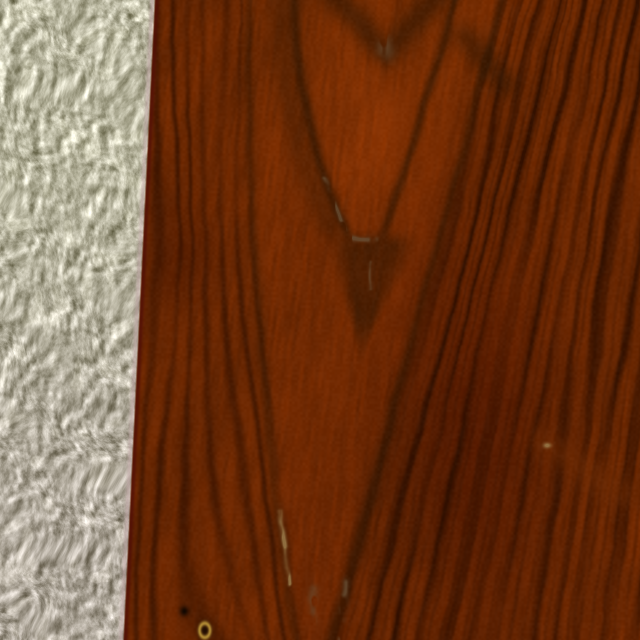
Reproduce this texture procedurally as a three.js fragment shader.

```glsl
varying vec2 vUv;

float hash(vec2 p) {
  vec3 q = fract(vec3(p.xyx) * 0.1031);
  q += dot(q, q.yzx + 33.33);
  return fract((q.x + q.y) * q.z);
}

float noise(vec2 p) {
  vec2 i = floor(p), f = fract(p);
  f = f * f * (3.0 - 2.0 * f);
  return mix(mix(hash(i), hash(i + vec2(1.0, 0.0)), f.x),
             mix(hash(i + vec2(0.0, 1.0)), hash(i + 1.0), f.x), f.y);
}

float fbm(vec2 p) {
  float sum = 0.0, amp = 0.5;
  for (int i = 0; i < 4; i++) {
    sum += amp * noise(p);
    p = p * 2.03 + 17.3;
    amp *= 0.5;
  }
  return sum / 0.9375;
}

float bell(float d, float width) {
  return exp(-d * d / (width * width));
}

float blob(vec2 p, vec2 center, vec2 size) {
  vec2 d = (p - center) / size;
  return exp(-dot(d, d));
}

float stroke(vec2 p, vec2 a, vec2 b, float width) {
  vec2 ab = b - a;
  float along = clamp(dot(p - a, ab) / dot(ab, ab), 0.0, 1.0);
  return bell(length(p - a - ab * along), width);
}

// Thin dark lines of varying strength along one grain coordinate
float grain(float coord, float depth, float count, float seed) {
  float warp = 0.9 * noise(vec2(coord * 22.0 + seed, depth * 2.5));
  float wave = 0.5 + 0.5 * cos(6.2832 * (coord * count + warp));
  float strength = 0.3 + 0.9 * noise(vec2(coord * 34.0 + seed, depth * 4.0));
  return pow(wave, 2.5) * strength;
}

vec3 plaster(vec2 p) {
  vec2 q = p * vec2(85.0, 58.0) + 2.0 * noise(p * 18.0);
  float relief = fbm(q) - fbm(q + vec2(0.55, -0.4));
  vec3 color = mix(vec3(0.67, 0.64, 0.59), vec3(0.71, 0.70, 0.61), smoothstep(0.1, 0.8, p.y));
  color += relief * vec3(0.62, 0.62, 0.66);
  color += 0.10 * smoothstep(0.64, 0.82, noise(q * 0.7 + 31.0));
  return color + 0.05 * (fbm(p * 9.0) - 0.5);
}

vec3 wood(vec2 p) {
  // p.y is depth measured down from the top
  vec2 q = p + 0.009 * (vec2(fbm(p * 13.0), fbm(p * 13.0 + 40.0)) - 0.5);
  float t = q.y;
  float left = q.x - mix(-0.04, 0.072, smoothstep(0.22, 0.40, q.x)) * t * t;
  float right = (q.x + 0.66 * t) / (1.0 + 0.5 * t);
  float leftZone = 1.0 - smoothstep(0.375, 0.41, left);
  float rightZone = smoothstep(0.755, 0.81, right);

  // Base tone, long fibres and broad stains
  float fibre = noise(vec2((q.x + 0.13 * t) * 170.0, t * 22.0)) - 0.5;
  float stain = fbm(vec2(right * 11.0, t * 4.0)) - 0.5;
  vec3 color = mix(vec3(0.45, 0.17, 0.008), vec3(0.43, 0.155, 0.008), t);
  color = mix(color, vec3(0.40, 0.15, 0.008), 0.6 * max(leftZone, rightZone));
  color *= 1.0 + 0.16 * fibre + 0.28 * stain;
  color += vec3(0.06, 0.025, 0.005) * blob(q, vec2(0.57, 0.22), vec2(0.06, 0.13));
  color = mix(color, vec3(0.31, 0.085, 0.0), 0.65 * blob(q, vec2(0.74, 0.66), vec2(0.12, 0.28)));
  color = mix(color, vec3(0.29, 0.09, 0.0), 0.5 * blob(q, vec2(0.28, 0.40), vec2(0.06, 0.09)));

  // Straight grain on both sides
  float lines = leftZone * 0.55 * grain(left, t, 42.0, 3.0);
  lines += rightZone * 0.72 * grain(right, t, 36.0, 60.0);
  lines += rightZone * 0.25 * grain(right, t, 83.0, 9.0);

  // Nested arches
  float upper = 1.0 - smoothstep(0.35, 0.39, t);
  float midLeft = q.x - 0.462 - 0.6 * t * t;
  float midRight = right - 0.713;
  float arches = upper * (0.6 * bell(midLeft, 0.009) + 0.65 * bell(midRight, 0.007));
  arches += upper * 0.38 * bell(midLeft + 0.022, 0.022);
  arches += 0.42 * bell(left - 0.388, 0.008) + 0.55 * bell(right - 0.786, 0.007);
  float tip = t - 0.085 + 1.15 * abs(q.x - 0.605);
  arches += 0.62 * bell(tip, 0.034) * (1.0 - smoothstep(0.08, 0.15, t));

  // Dark wedge below the middle arch
  float wedgeWidth = 0.064 * (1.0 - smoothstep(0.34, 0.58, t)) + 0.006;
  float wedge = 1.0 - smoothstep(0.4, 1.25, abs(q.x - 0.585 + 0.10 * (t - 0.35)) / wedgeWidth);
  wedge *= smoothstep(0.355, 0.39, t) * (1.0 - smoothstep(0.48, 0.58, t));
  arches += wedge * (0.40 + 0.4 * fbm(q * vec2(50.0, 18.0)));
  arches += 0.5 * stroke(q, vec2(0.73, 0.06), vec2(0.79, 0.13), 0.022);

  color = mix(color, vec3(0.17, 0.055, 0.0), clamp(lines, 0.0, 0.85));
  color = mix(color, vec3(0.20, 0.09, 0.008), clamp(arches, 0.0, 0.82));

  // Curved pale grain at lower right
  float swirl = stroke(q, vec2(0.85, 0.69), vec2(0.97, 0.77), 0.025);
  color = mix(color, vec3(0.43, 0.17, 0.015), 0.5 * swirl);
  return color + 0.025 * (noise(p * 240.0) - 0.5);
}

vec3 addWear(vec3 color, vec2 p) {
  float broken = smoothstep(0.3, 0.7, noise(p * vec2(110.0, 65.0)));
  vec2 q = p + 0.005 * (noise(p * 60.0) - 0.5);
  float scuff = stroke(q, vec2(0.508, 0.28), vec2(0.545, 0.374), 0.003);
  scuff += stroke(q, vec2(0.545, 0.374), vec2(0.587, 0.374), 0.004);
  scuff += 0.6 * stroke(q, vec2(0.578, 0.41), vec2(0.578, 0.45), 0.003);
  scuff += 0.7 * blob(q, vec2(0.602, 0.075), vec2(0.012, 0.018));
  scuff += 0.8 * stroke(q, vec2(0.54, 0.91), vec2(0.534, 1.0), 0.005);
  scuff += 0.5 * stroke(q, vec2(0.49, 0.92), vec2(0.488, 0.98), 0.007);
  color = mix(color, vec3(0.40, 0.30, 0.20), clamp(scuff * broken, 0.0, 0.8));

  // Chips, a pale ring and its dark neighbour
  float chip = stroke(q, vec2(0.438, 0.80), vec2(0.451, 0.91), 0.0035) * (0.35 + 0.65 * broken);
  chip += blob(p, vec2(0.855, 0.696), vec2(0.006, 0.004));
  color = mix(color, vec3(0.60, 0.48, 0.29), clamp(chip, 0.0, 0.85));
  color *= 1.0 - 0.8 * blob(p, vec2(0.288, 0.955), vec2(0.007, 0.008));
  vec2 ringOffset = (p - vec2(0.320, 0.985)) * vec2(1.35, 1.0);
  color *= 1.0 - 0.6 * bell(length(ringOffset), 0.014);
  return mix(color, vec3(0.72, 0.57, 0.22), 0.9 * bell(length(ringOffset) - 0.011, 0.004));
}

void main() {
  vec2 p = vec2(vUv.x, 1.0 - vUv.y);
  float edge = p.x - mix(0.242, 0.193, p.y);
  vec3 board = addWear(wood(p), p);
  board = mix(board, vec3(0.30, 0.04, 0.03), 0.65 * bell(edge - 0.003, 0.004));
  vec3 wall = plaster(vUv);
  wall = mix(wall, vec3(0.77, 0.67, 0.67), 0.6 * bell(edge + 0.004, 0.004));
  gl_FragColor = vec4(mix(wall, board, smoothstep(-0.002, 0.002, edge)), 1.0);
}
```
